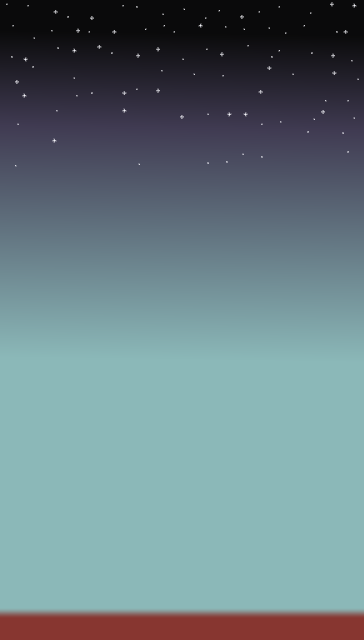
Write a WebGL 2 fragment shader that draws this background.

```glsl
#version 300 es
precision highp float;
// Dusk sky: black fades through violet to a flat teal, above a soft-edged red
// ground strip. Small dots and plus-shaped stars are scattered over the dark
// part, one per jittered grid cell, thinning out downwards.

uniform vec2 u_resolution;
out vec4 fragColor;

float hash(vec2 p) {
    vec3 q = fract(p.xyx * vec3(0.1031, 0.1030, 0.0973));
    q += dot(q, q.yzx + 33.33);
    return fract((q.x + q.y) * q.z);
}

// Antialiased coverage of a box with the given half size.
float boxCover(vec2 p, vec2 halfSize, float pixel) {
    vec2 d = abs(p) - halfSize;
    return clamp(0.5 - max(d.x, d.y) / pixel, 0.0, 1.0);
}

// Sky and ground by depth: 0 at the top, 1 at the bottom.
vec3 backdrop(float depth, float x) {
    vec3 night = vec3(0.04, 0.04, 0.042);
    vec3 violet = vec3(0.25, 0.23, 0.32);
    vec3 teal = vec3(0.545, 0.722, 0.722);
    vec3 ground = vec3(0.53, 0.21, 0.19);

    float tilted = depth - 0.008 * (x - 0.5);
    vec3 color = mix(night, violet, clamp((tilted - 0.052) / 0.148, 0.0, 1.0));
    color = mix(color, teal, clamp((tilted - 0.2) / 0.363, 0.0, 1.0));
    return mix(color, ground, smoothstep(0.949, 0.967, depth));
}

// Star brightness; p is measured from the top left, 512 units per height.
float stars(vec2 p, float pixel) {
    const float cellSize = 17.0;
    vec2 cell = floor(p / cellSize);
    float chance = cell.y < 8.0 ? 1.1 - 0.11 * cell.y : 0.0;
    if (hash(cell + 7.0) > chance) return 0.0;

    // Centres sit on whole units so the tiny marks stay crisp.
    vec2 jitter = vec2(hash(cell + 31.0), hash(cell + 73.0));
    vec2 q = p - cell * cellSize - floor(2.0 + 13.0 * jitter) - 0.5;

    float core = boxCover(q, vec2(0.5), pixel);
    float arms = max(boxCover(q, vec2(1.5, 0.5), pixel),
                     boxCover(q, vec2(0.5, 1.5), pixel));
    bool isPlus = hash(cell + 113.0) < 0.35;
    return isPlus ? max(core, 0.7 * arms) : 0.85 * core;
}

void main() {
    vec2 uv = gl_FragCoord.xy / u_resolution;
    float depth = 1.0 - uv.y;
    float pixel = 512.0 / u_resolution.y;
    vec2 p = vec2(gl_FragCoord.x * pixel, depth * 512.0);

    vec3 color = backdrop(depth, uv.x);
    color = mix(color, vec3(0.96, 0.96, 0.98), stars(p, pixel));
    fragColor = vec4(color, 1.0);
}
```
